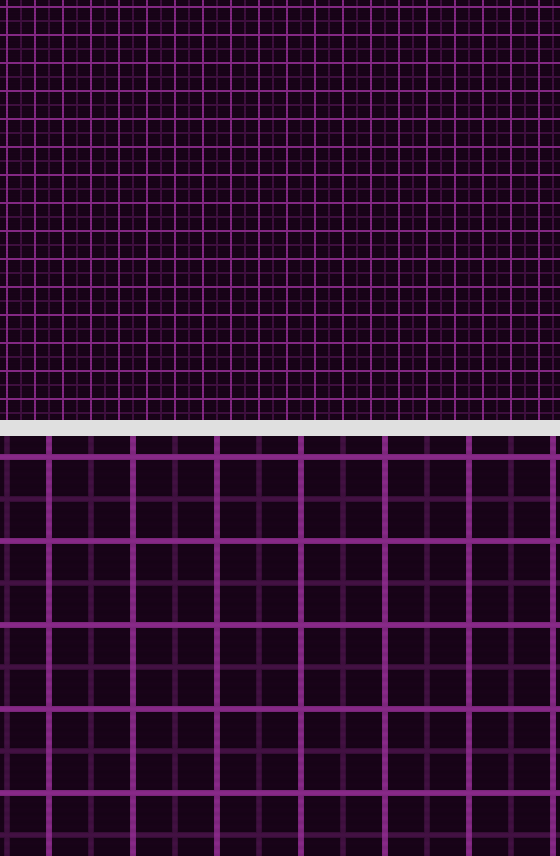
Top, the full canvas; bottom, a detail of the centre.
Write a Shadertoy shader that draws this pattern.

```glsl
// Neon grid: bright purple rules on a near-black ground, with dimmer rules
// halfway between them and faint horizontal scanlines over everything.
// Each rule is the distance to a repeated line, smoothed by one pixel.

#define CELLS vec2(20.0, 15.0)
#define MAJOR_AT vec2(0.25, 0.75)
#define MAJOR_WIDTH 0.070
#define MINOR_WIDTH 0.066
#define SCANS_PER_CELL 10.0
#define SCAN_DEPTH 0.10
#define GROUND_COLOR vec3(0.092, 0.012, 0.092)
#define MINOR_COLOR vec3(0.250, 0.063, 0.250)
#define MAJOR_COLOR vec3(0.510, 0.155, 0.510)

const float TAU = 6.2831853;

// Coverage of both line directions, repeating once per cell
vec2 lineCoverage(vec2 cell, vec2 center, float width, vec2 pixel) {
    vec2 dist = abs(fract(cell - center + 0.5) - 0.5);
    return clamp((0.5 * width - dist) / pixel + 0.5, 0.0, 1.0);
}

// Strongest of the vertical and horizontal rules
float grid(vec2 cell, vec2 center, float width, vec2 pixel) {
    vec2 cover = lineCoverage(cell, center, width, pixel);
    return max(cover.x, cover.y);
}

void mainImage(out vec4 fragColor, in vec2 fragCoord) {
    vec2 cell = fragCoord / iResolution.xy * CELLS;
    vec2 pixel = CELLS / iResolution.xy;

    // Dim rules first, bright rules on top
    float minor = grid(cell, MAJOR_AT + 0.5, MINOR_WIDTH, pixel);
    float major = grid(cell, MAJOR_AT, MAJOR_WIDTH, pixel);
    vec3 color = mix(GROUND_COLOR, MINOR_COLOR, minor);
    color = mix(color, MAJOR_COLOR, major);

    // Scanlines, a whole number per cell so that the edges join
    float scan = 0.5 + 0.5 * cos(TAU * SCANS_PER_CELL * cell.y);
    color *= 1.0 + SCAN_DEPTH * (0.5 - scan);

    fragColor = vec4(color, 1.0);
}
```
